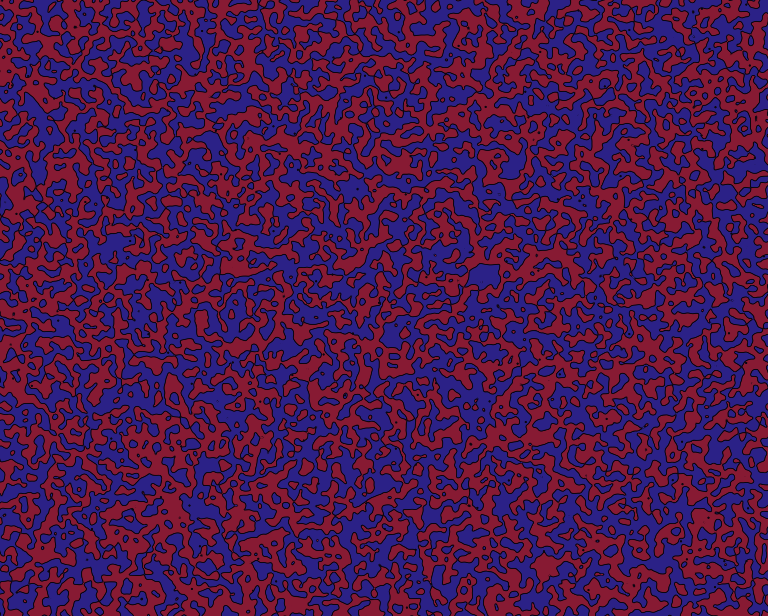
Reproduce this texture procedurally as a WebGL 2 fragment shader.

```glsl
#version 300 es
precision highp float;
// Two-colour labyrinth of wormy patches with thin dark outlines and stray specks.

#define GRAINS 195.0       // noise grains per canvas height
#define BAND 0.5           // 0 = plain blur, higher = more even strand width
#define OUTLINE 0.17       // half width of the outline, in grains
#define SPECK_CELL 6.5     // spacing of speck candidates, in grains
#define SPECK_SHARE 0.13   // share of candidates that are drawn
#define SPECK_RADIUS 0.36  // in grains
#define RED vec3(0.53, 0.10, 0.20)
#define BLUE vec3(0.17, 0.13, 0.53)
#define INK vec3(0.04, 0.02, 0.06)

uniform vec2 u_resolution;
out vec4 fragColor;

// Three random values in 0..1 for an integer cell
vec3 hash3(ivec2 cell, uint seed) {
    uvec3 v = uvec3(uint(cell.x + 4096), uint(cell.y + 4096), seed);
    v = v * 1664525u + 1013904223u;
    v.x += v.y * v.z; v.y += v.z * v.x; v.z += v.x * v.y;
    v ^= v >> 16u;
    v.x += v.y * v.z; v.y += v.z * v.x; v.z += v.x * v.y;
    return vec3(v >> 8u) / 16777216.0;
}

// Band-limited noise from jittered kernels: xy = gradient, z = value
vec3 grainField(vec2 p) {
    ivec2 home = ivec2(floor(p));
    vec3 field = vec3(0.0);
    for (int y = -3; y <= 3; y++) {
        for (int x = -3; x <= 3; x++) {
            ivec2 cell = home + ivec2(x, y);
            vec3 rnd = hash3(cell, 7u);
            vec2 r = p - vec2(cell) - rnd.xy;
            float a = 0.5 * dot(r, r);
            float weight = (rnd.z * 2.0 - 1.0) * exp(-a);
            float shape = 1.0 - BAND * a;
            field += weight * vec3(-(BAND + shape) * r, shape);
        }
    }
    return field;
}

// Distance to the edge of a sparse, randomly placed speck
float speckDistance(vec2 p) {
    vec2 q = p / SPECK_CELL;
    ivec2 cell = ivec2(floor(q));
    vec3 rnd = hash3(cell, 31u);
    vec2 centre = vec2(cell) + 0.15 + 0.7 * rnd.xy;
    float d = length(q - centre) * SPECK_CELL - SPECK_RADIUS;
    return rnd.z < SPECK_SHARE ? d : SPECK_CELL;
}

void main() {
    vec2 p = gl_FragCoord.xy / u_resolution.y * GRAINS;
    float soft = 0.5 * GRAINS / u_resolution.y;

    // Signed distance to the patch border
    vec3 field = grainField(p);
    float border = field.z / max(length(field.xy), 0.001);

    // Patches, then ink for outlines and specks
    vec3 colour = mix(BLUE, RED, smoothstep(-soft, soft, border));
    float inkDistance = min(abs(border) - OUTLINE, speckDistance(p));
    float ink = 1.0 - smoothstep(-soft, soft, inkDistance);
    fragColor = vec4(mix(colour, INK, ink), 1.0);
}
```
